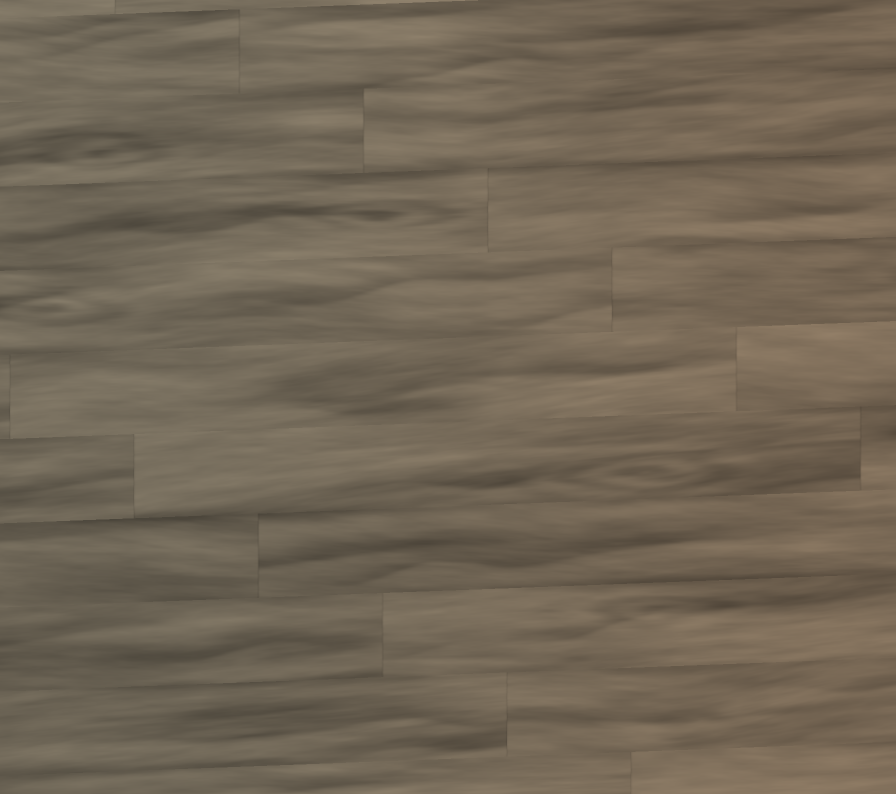
Write a WebGL 2 fragment shader that draws this texture.

```glsl
#version 300 es
precision highp float;
// Grey-brown wood floor: long boards in slightly tilted rows, each row's
// butt joint stepped to the right. Every board seeds its own stretched noise
// grain, slanted dark streaks and oval figure, under a soft uneven light.

uniform vec2 u_resolution;
out vec4 fragColor;

// Lengths are fractions of the canvas height, with y running downwards.
const float ROW_HEIGHT = 0.106;
const float ROW_START = 0.0232;
const float ROW_SLOPE = 0.038;
const float BOARD_LENGTH = 0.915;
const float JOINT_START = 0.3015;
const float JOINT_STEP = 0.1565;
const float JOINT_WIDTH = 0.0022;

const vec3 WOOD = vec3(0.445, 0.404, 0.342);
const vec3 WARM = vec3(1.035, 0.985, 0.95);
const vec3 COOL = vec3(0.985, 1.005, 1.01);

const float BOARD_VARIATION = 0.09;
const float COARSE_GRAIN = 0.42;
const float FINE_GRAIN = 0.20;
const float STREAK_DEPTH = 0.17;
const float SEAM_DEPTH = 0.17;
const float FIGURE_DEPTH = 0.07;
const int STREAKS = 3;
const int SAMPLES = 2;

float hash(vec2 p) {
    vec3 q = fract(p.xyx * vec3(0.1031, 0.1030, 0.0973));
    q += dot(q, q.yzx + 33.33);
    return fract((q.x + q.y) * q.z);
}

float noise(vec2 p) {
    vec2 cell = floor(p), f = fract(p);
    f = f * f * (3.0 - 2.0 * f);
    float low = mix(hash(cell), hash(cell + vec2(1, 0)), f.x);
    float high = mix(hash(cell + vec2(0, 1)), hash(cell + vec2(1, 1)), f.x);
    return mix(low, high, f.y);
}

// Layered noise centred on zero.
float fbm(vec2 p) {
    float sum = 0.0, gain = 0.5;
    for (int i = 0; i < 4; i++) {
        sum += gain * (noise(p) - 0.5);
        p = p * 2.03 + 17.3;
        gain *= 0.5;
    }
    return sum;
}

// Tapered dark lines, crisp below and soft above; at.y spans 0..1 in a row.
float streaks(vec2 at, vec2 id) {
    float dark = 0.0;
    for (int i = 0; i < STREAKS; i++) {
        vec2 key = id * 7.0 + float(i) * 19.0;
        float height = 0.12 + 0.76 * hash(key + 1.0);
        float along = at.x - BOARD_LENGTH * hash(key + 2.0);
        float rise = mix(0.1, 1.1, hash(key + 3.0));
        float wave = 0.22 * (noise(vec2(at.x * 9.0, key.x + key.y)) - 0.5);
        float d = at.y - height + rise * along + wave;
        float width = d < 0.0 ? 0.17 : 0.045;
        float reach = mix(0.10, 0.28, hash(key + 4.0));
        dark += exp(-d * d / (width * width) - along * along / (reach * reach));
    }
    return dark;
}

// Stretched rings fading out around one point of the board.
float figure(vec2 at, vec2 id, float wobble) {
    vec2 centre = vec2(BOARD_LENGTH * (0.15 + 0.7 * hash(id + 41.0)),
                       0.3 + 0.4 * hash(id + 43.0));
    float r = length((at - centre) / vec2(0.075, 0.22)) + 2.0 * wobble;
    return sin(r * 6.0) * exp(-r * r * 0.5) * step(0.4, hash(id + 47.0));
}

// Relative brightness of the wood at p.
float woodTone(vec2 p) {
    // Board layout
    float y = (p.y - ROW_START + ROW_SLOPE * p.x) / ROW_HEIGHT;
    float row = floor(y);
    float x = (p.x - JOINT_START - JOINT_STEP * row) / BOARD_LENGTH;
    vec2 id = vec2(floor(x), row) + 20.0;
    vec2 at = vec2(fract(x) * BOARD_LENGTH, y - row);
    float seed = hash(id);

    // Slanted, warped grain
    vec2 g = vec2(p.x, p.y + mix(0.0, 0.10, seed) * at.x) + seed * 31.0;
    g.y += 0.03 * (noise(g * vec2(4.0, 10.0)) - 0.5);
    float coarse = fbm(g * vec2(3.0, 32.0));
    float fine = fbm(g * vec2(16.0, 120.0));
    float tone = 1.0 + BOARD_VARIATION * (hash(id + 5.0) - 0.5);
    tone += COARSE_GRAIN * coarse + FINE_GRAIN * fine;
    tone += FIGURE_DEPTH * figure(at, id, coarse);
    tone -= STREAK_DEPTH * streaks(at, id);

    // Broken shadow along the row seam and a faint butt joint
    float seam = min(at.y, 1.0 - at.y) + 0.1 * abs(coarse);
    float broken = smoothstep(0.35, 0.8, noise(vec2(p.x * 3.5, floor(y + 0.5) * 5.3)));
    tone -= SEAM_DEPTH * broken * exp(-seam * seam / 0.007);
    float joint = min(at.x, BOARD_LENGTH - at.x);
    tone -= 0.07 * (1.0 - smoothstep(0.0, JOINT_WIDTH, joint));
    return tone;
}

void main() {
    // Averaged subsamples smooth the board edges
    float tone = 0.0;
    for (int i = 0; i < SAMPLES * SAMPLES; i++) {
        vec2 sub = (vec2(i % SAMPLES, i / SAMPLES) + 0.5) / float(SAMPLES) - 0.5;
        vec2 p = (gl_FragCoord.xy + sub) / u_resolution.y;
        tone += woodTone(vec2(p.x, 1.0 - p.y));
    }
    tone /= float(SAMPLES * SAMPLES);

    // Brighter towards the top, warmer towards the right
    vec2 uv = gl_FragCoord.xy / u_resolution;
    float light = 0.97 + 0.13 * uv.y + 0.05 * uv.x * (1.0 - uv.y);
    light -= 0.05 * smoothstep(0.6, 1.0, uv.x) * uv.y;
    vec3 tint = mix(COOL, WARM, smoothstep(0.1, 1.0, uv.x));
    fragColor = vec4(WOOD * tint * light * clamp(tone, 0.66, 1.25), 1.0);
}
```
